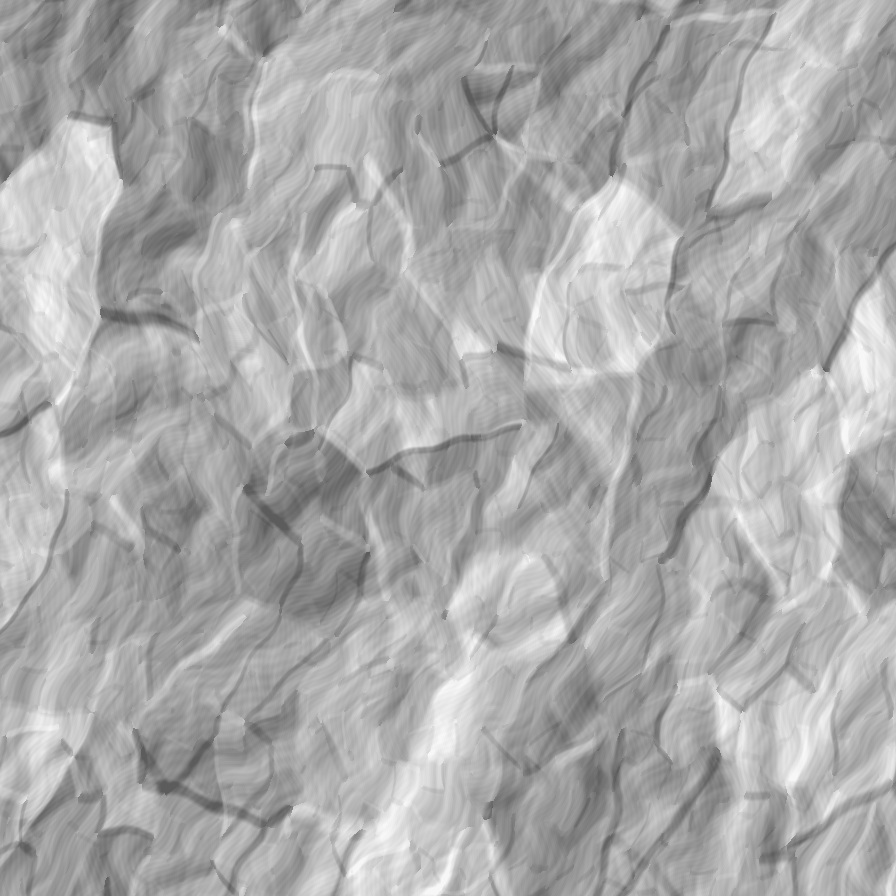
A Shadertoy shader for this texture:

```glsl
#define MEAN_GRAY 0.705
#define PLATE_SCALE 6.2
#define LEAN 0.33
#define STRETCH vec2(1.35, 0.78)
#define TONE_SPREAD 0.31
#define PLEAT_DEPTH 0.12
#define STREAK_DEPTH 0.035
#define CREASE_DARK 0.20
#define CREASE_LIGHT 0.13
#define CREASE_WIDTH 0.011
#define SOFTNESS 0.005

const float TAU = 6.2831853;

vec3 hash3(vec2 p) {
    vec3 q = fract(p.xyx * vec3(0.1031, 0.1030, 0.0973));
    q += dot(q, q.yxz + 33.33);
    return fract((q.xxy + q.yzz) * q.zyx);
}

// Coordinates across and along a direction tilted right from vertical
vec2 tilted(vec2 p, float angle) {
    vec2 along = vec2(sin(angle), cos(angle));
    return vec2(dot(p, vec2(along.y, -along.x)), dot(p, along));
}

// Layered sines that bend the plates and fray their borders
vec2 warp(vec2 p) {
    p += 0.020 * sin(p.yx * vec2(9.0, 7.0) + vec2(1.0, 4.0));
    p += 0.008 * sin(p.yx * vec2(27.0, 23.0) + vec2(2.0, 0.5));
    p += 0.0025 * sin(p.yx * vec2(81.0, 94.0) + p * 40.0);
    return p;
}

// Flat tone, skewed pleats and fine streaks of one plate
float plateTone(vec2 p, vec2 cell, float pleatSize) {
    vec3 h = hash3(cell + 17.0);
    vec2 q = tilted(p, mix(-0.45, 1.15, h.x)) / pleatSize;
    float phase = TAU * (q.x + h.z) + 0.9 * sin(1.6 * q.y + TAU * h.y);
    float pleat = sin(phase + 0.65 * sin(phase));
    float streak = sin(19.0 * q.x + 2.0 * sin(0.9 * q.y)) * sin(31.0 * q.x + 2.0 * q.y);
    return TONE_SPREAD * (h.y - 0.5) + PLEAT_DEPTH * mix(0.25, 1.0, h.z) * pleat
         + STREAK_DEPTH * streak;
}

// Stretched cellular plates with dark or light creases on some borders
float plates(vec2 p, float scale, float seed) {
    vec2 g = tilted(p, LEAN) * STRETCH * scale + seed;
    vec2 base = floor(g);
    vec2 cellA = base, cellB = base, toA = vec2(0.0), toB = vec2(0.0);
    float nearA = 1e3, nearB = 1e3;
    for (int y = -1; y <= 1; y++)
    for (int x = -1; x <= 1; x++) {
        vec2 cell = base + vec2(x, y);
        vec2 to = cell + 0.08 + 0.84 * hash3(cell).xy - g;
        float d = dot(to, to);
        if (d < nearA) {
            nearB = nearA; cellB = cellA; toB = toA;
            nearA = d; cellA = cell; toA = to;
        } else if (d < nearB) {
            nearB = d; cellB = cell; toB = to;
        }
    }
    float border = 0.5 * (nearB - nearA) / max(length(toB - toA), 0.001) / scale;

    // Soft blend between the two nearest plates
    float pleatSize = 0.58 / scale;
    float toneA = plateTone(p, cellA, pleatSize);
    float toneB = plateTone(p, cellB, pleatSize);
    float tone = mix(0.5 * (toneA + toneB), toneA, smoothstep(0.0, SOFTNESS, border));

    // One shared choice of crease for each pair of plates
    vec3 h = hash3(cellA + cellB + 71.0);
    float width = CREASE_WIDTH * mix(0.5, 1.1, h.z) * sqrt(PLATE_SCALE / scale);
    float crease = 1.0 - smoothstep(0.25 * width, width, border);
    float kind = CREASE_LIGHT * step(0.72, h.y) * step(h.x, 0.74)
               - CREASE_DARK * step(0.74, h.x);
    return tone + kind * crease;
}

void mainImage(out vec4 fragColor, in vec2 fragCoord) {
    vec2 uv = fragCoord / iResolution.y;
    vec2 p = warp(uv);

    // Broad plates, smaller folds of varying strength, fine crumple
    float calm = 0.5 + 0.5 * sin(7.0 * uv.x + 2.0 * sin(5.0 * uv.y)) * sin(8.0 * uv.y + 1.0);
    float gray = MEAN_GRAY;
    gray += 0.82 * plates(p, PLATE_SCALE, 11.0);
    gray += mix(0.30, 0.65, calm) * plates(p, PLATE_SCALE * 2.1, 43.0);
    gray += mix(0.28, 0.16, calm) * plates(p, PLATE_SCALE * 5.0, 97.0);

    fragColor = vec4(vec3(clamp(gray, 0.36, 0.97)), 1.0);
}
```
